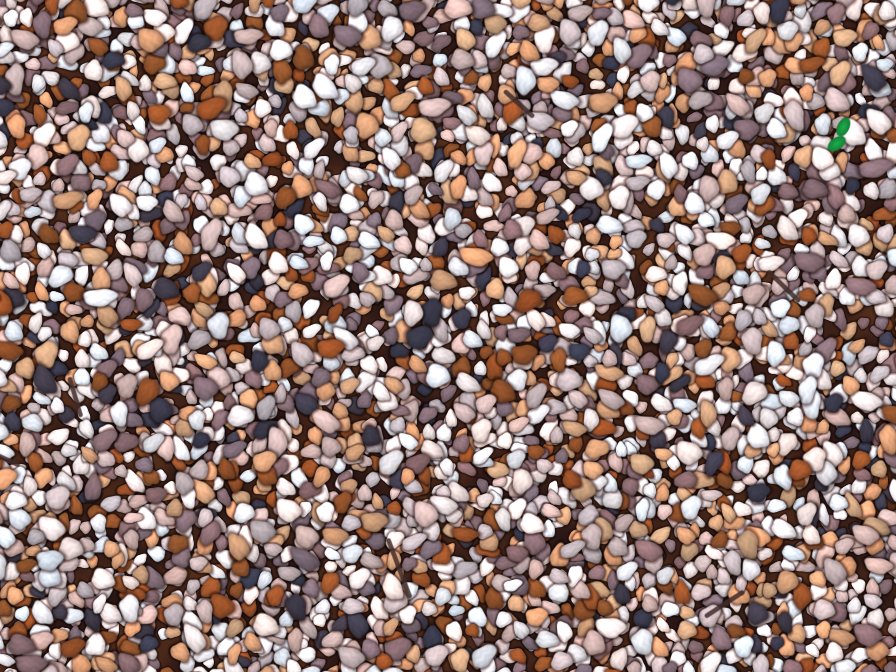
Reproduce this texture procedurally as a WebGL 1 fragment shader.

```glsl
precision highp float;
// Piled river gravel: small rounded stones in white, pink, mauve, tan and rust over dark soil.
uniform vec2 u_resolution;

const vec3 WHITE = vec3(0.95, 0.925, 0.94);
const vec3 PINK  = vec3(0.80, 0.71, 0.71);
const vec3 MAUVE = vec3(0.52, 0.42, 0.45);
const vec3 TAN   = vec3(0.85, 0.64, 0.49);
const vec3 RUST  = vec3(0.58, 0.32, 0.17);
const vec3 SLATE = vec3(0.24, 0.23, 0.29);
const vec3 SOIL  = vec3(0.16, 0.085, 0.08);
const vec3 TWIG  = vec3(0.25, 0.17, 0.16);
const vec3 LEAF  = vec3(0.10, 0.62, 0.27);

vec4 hash4(vec2 cell, float seed) {
  vec4 n = vec4(dot(cell, vec2(127.1, 311.7)), dot(cell, vec2(269.5, 183.3)),
                dot(cell, vec2(419.2, 371.9)), dot(cell, vec2(97.3, 157.7)));
  return fract(sin(n + seed * 17.13) * 43758.5);
}

vec2 rotate(vec2 p, float angle) {
  float c = cos(angle), s = sin(angle);
  return vec2(c * p.x + s * p.y, c * p.y - s * p.x);
}

// Layered sines, roughly -1 to 1
float mottle(vec2 p, float phase) {
  float broad = sin(p.x * 3.1 + phase + 1.5 * sin(p.y * 2.7 + phase));
  float fine = sin(p.y * 7.3 - phase + 1.3 * sin(p.x * 6.1 + 2.0 * phase));
  return 0.55 * broad + 0.45 * fine;
}

// Radial measure of a lumpy stone: 1.0 on its outline
float stoneRadius(vec2 q, float phase) {
  float a = atan(q.y, q.x);
  float lumps = 0.07 * sin(2.0 * a + phase) + 0.08 * sin(3.0 * a + 2.3 * phase)
              + 0.04 * sin(5.0 * a + 4.1 * phase);
  return length(q) * (1.0 + lumps);
}

// Picks a mineral by its share, then varies tone and warmth
vec3 stoneColor(float pick, float vary) {
  vec3 c = WHITE;
  c = mix(c, PINK, step(0.36, pick));
  c = mix(c, TAN, step(0.56, pick));
  c = mix(c, MAUVE, step(0.71, pick));
  c = mix(c, RUST, step(0.84, pick));
  c = mix(c, SLATE, step(0.95, pick));
  float warmth = fract(vary * 7.0) - 0.5;
  return c * (0.88 + 0.22 * vary) * (1.0 + warmth * vec3(0.10, -0.04, -0.12));
}

// Lays one scattered sheet of stones over the ground below
vec3 stoneLayer(vec3 ground, vec2 p, float scale, float density, float seed) {
  vec2 g = rotate(p, seed * 0.7) * scale;
  vec2 home = floor(g);
  for (int j = -1; j <= 1; j++) {
    for (int i = -1; i <= 1; i++) {
      vec2 cell = home + vec2(float(i), float(j));
      vec4 place = hash4(cell, seed);
      vec4 look = hash4(cell, seed + 5.0);
      vec2 offset = g - cell - 0.5 - 0.6 * (place.xy - 0.5);
      float size = mix(0.34, 0.58, place.z);
      float stretch = mix(1.0, 1.32, look.z);
      float phase = look.w * 6.283;
      vec2 q = rotate(offset, phase) / (size * vec2(stretch, 1.0 / stretch));
      float r = stoneRadius(q, phase);
      float present = step(place.w, density);

      // Contact shadow, then the lit stone itself
      float shadow = present * (1.0 - smoothstep(0.9, 1.38, r));
      ground *= mix(vec3(1.0), vec3(0.46, 0.37, 0.36), shadow);
      vec2 lit = rotate(offset, -seed * 0.7) / size;
      float shade = 1.09 - 0.30 * r * r * r + 0.13 * dot(lit, vec2(-0.4, 0.8));
      shade += 0.055 * mottle(q * 1.4, phase);
      vec3 stone = stoneColor(look.x, look.y) * shade;
      float cover = present * (1.0 - smoothstep(0.87, 1.08, r));
      ground = mix(ground, stone, cover);
    }
  }
  return ground;
}

float segmentDistance(vec2 p, vec2 along) {
  return length(p - along * clamp(dot(p, along) / dot(along, along), 0.0, 1.0));
}

// A few thin dark twigs lying among the stones
vec3 twigs(vec3 ground, vec2 p, vec2 extent) {
  for (int i = 0; i < 6; i++) {
    vec4 h = hash4(vec2(float(i), 3.0), 8.0);
    vec2 along = rotate(vec2(0.0, mix(0.04, 0.09, h.z)), h.w * 2.4 - 1.2);
    float d = segmentDistance(p - h.xy * extent, along);
    ground = mix(ground, TWIG, 0.85 * (1.0 - smoothstep(0.002, 0.005, d)));
  }
  return ground;
}

vec3 leaf(vec3 ground, vec2 p, float angle) {
  float r = length(rotate(p, angle) / vec2(0.015, 0.009));
  return mix(ground, LEAF * (1.1 - 0.3 * r), 1.0 - smoothstep(0.85, 1.15, r));
}

void main() {
  vec2 p = gl_FragCoord.xy / u_resolution.y;
  vec2 extent = vec2(u_resolution.x / u_resolution.y, 1.0);
  vec3 color = mix(SOIL, RUST * 0.7, 0.35 + 0.35 * mottle(p * 9.0, 1.0));
  color = stoneLayer(color, p, 39.0, 1.0, 1.0);
  color = stoneLayer(color, p, 36.0, 0.72, 2.0);
  color = stoneLayer(color, p, 31.0, 0.52, 3.0);
  color = twigs(color, p, extent);
  vec2 sprout = p - extent * vec2(0.936, 0.80);
  color = leaf(color, sprout + vec2(0.003, 0.014), 0.6);
  color = leaf(color, sprout - vec2(0.007, 0.011), 1.1);
  gl_FragColor = vec4(clamp(color, 0.0, 1.0), 1.0);
}
```
